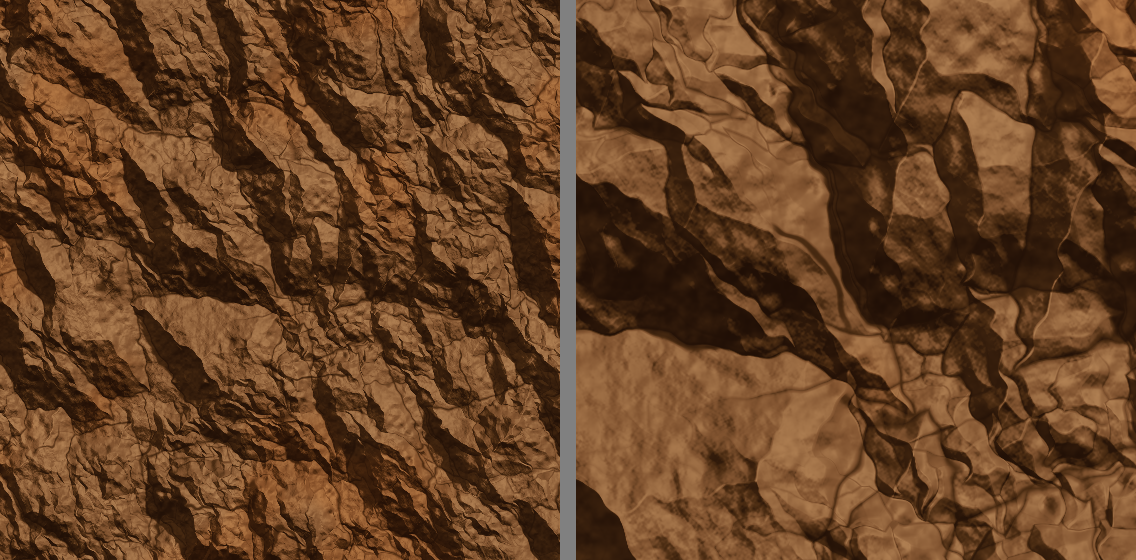
Left: the whole. Right: its middle third, enlarged.
Write a WebGL 1 fragment shader that draws this texture.

```glsl
precision highp float;
// Rugged brown cliff face: chunky chiselled blocks, cracks and rubble in raking light.
uniform vec2 u_resolution;

vec3 hash3(vec2 p) {
  vec3 k = vec3(dot(p, vec2(127.1, 311.7)), dot(p, vec2(269.5, 183.3)), dot(p, vec2(419.2, 371.9)));
  return fract(sin(k) * 43758.545);
}

float noise(vec2 p) {
  vec2 i = floor(p), f = fract(p);
  f *= f * (3.0 - 2.0 * f);
  float low = mix(hash3(i).x, hash3(i + vec2(1, 0)).x, f.x);
  float high = mix(hash3(i + vec2(0, 1)).x, hash3(i + vec2(1, 1)).x, f.x);
  return mix(low, high, f.y);
}

float fbm(vec2 p) {
  float sum = 0.0, amp = 0.5;
  for (int i = 0; i < 4; i++) {
    sum += amp * noise(p);
    p = mat2(1.6, 1.2, -1.2, 1.6) * p + 7.3;
    amp *= 0.5;
  }
  return sum;
}

// Highest of the scattered wedge-shaped rocks: x = height, y = lead over the runner-up.
vec2 blocks(vec2 q) {
  q.y += 0.15 * q.x;
  vec2 cell = floor(q);
  float best = 0.1, second = 0.0;
  for (int j = -1; j <= 1; j++) {
    for (int i = -1; i <= 1; i++) {
      vec2 c = cell + vec2(i, j);
      vec3 r = hash3(c);
      vec2 d = q - c - 0.05 - 0.9 * r.xy;
      d.y -= 0.15 * d.x;
      d.x += d.y * (r.z - 0.5) * 0.5;
      float leftFace = 0.8 + 2.2 * d.x + (1.9 * r.x - 0.5) * d.y;
      float front = 0.64 - (0.8 * r.y - 0.05) * d.x + 0.9 * (r.x - 0.5) * d.y;
      float rightFace = 1.4 - 1.9 * d.x - 0.5 * d.y;
      float top = 0.9 - 2.3 * d.y - 1.6 * (r.y - 0.4) * d.x;
      float base = 1.15 + 2.0 * d.y + 0.8 * (r.z - 0.3) * d.x;
      float h = min(min(min(leftFace, front), rightFace), min(top, base));
      h += 0.5 * fract(r.z * 7.0 + r.x);
      second = max(second, min(h, best));
      best = max(best, h);
    }
  }
  return vec2(best, best - second);
}

// Bend the plane so that edges lean and chip unevenly.
vec2 warp(vec2 p) {
  vec2 w = 0.04 * (vec2(noise(p * 6.0), noise(p * 6.0 + 31.0)) - 0.5);
  w += 0.011 * (vec2(noise(p * 26.0 + 5.0), noise(p * 26.0 + 57.0)) - 0.5);
  w += 0.009 * (vec2(noise(p * 85.0 + 9.0), noise(p * 85.0 + 83.0)) - 0.5);
  p += w;
  return vec2(p.x + 0.13 * p.y, p.y);
}

// x = relief height, y = openness (zero inside the joints between rocks).
vec2 relief(vec2 p) {
  vec2 q = warp(p);
  vec2 large = blocks(q * vec2(6.5, 4.2) + 3.0);
  vec2 medium = blocks(q * vec2(13.0, 9.0) + 17.0);
  vec2 small = blocks(q * vec2(30.0, 23.0) + 41.0);
  float broken = smoothstep(0.25, 0.65, noise(q * 5.0 + 12.0));
  float rubble = smoothstep(0.35, 0.65, noise(q * 8.0 + 64.0));
  float h = 0.085 * large.x + 0.036 * medium.x * (0.35 + 0.65 * broken);
  h += 0.014 * small.x * (0.15 + 0.85 * rubble) + 0.02 * fbm(p * 11.0);
  float open = smoothstep(-0.01, 0.045, large.y);
  open *= mix(1.0, smoothstep(-0.02, 0.06, medium.y), 0.15 + 0.7 * broken);
  open *= mix(1.0, smoothstep(-0.04, 0.09, small.y), 0.6 * rubble);
  return vec2(h, open);
}

// Gritty, creased stone surface.
float grit(vec2 p) {
  float creases = abs(fbm(p * vec2(38.0, 30.0) + 71.0) - 0.47);
  return 0.0042 * fbm(p * 100.0) - 0.008 * creases;
}

vec3 rockRamp(float t) {
  vec3 c = mix(vec3(0.12, 0.055, 0.02), vec3(0.29, 0.17, 0.07), smoothstep(-0.05, 0.32, t));
  c = mix(c, vec3(0.51, 0.33, 0.19), smoothstep(0.26, 0.64, t));
  return mix(c, vec3(0.75, 0.56, 0.37), smoothstep(0.58, 0.98, t));
}

void main() {
  vec2 p = gl_FragCoord.xy / u_resolution.y;
  vec3 light = normalize(vec3(0.58, 0.52, 0.66));
  vec3 fill = normalize(vec3(-0.6, 0.35, 0.7));
  vec2 e = vec2(0.0016, 0.0);
  vec2 here = relief(p);
  float bump = here.x + grit(p);
  float dx = relief(p + e.xy).x + grit(p + e.xy) - bump;
  float dy = relief(p + e.yx).x + grit(p + e.yx) - bump;
  vec3 normal = normalize(vec3(-dx, -dy, e.x));

  // Cast shadows, traced toward the light.
  float blocked = 0.0;
  for (int i = 1; i <= 5; i++) {
    float s = 0.008 * float(i);
    float rise = relief(p + light.xy * s).x - here.x - light.z * s;
    blocked = max(blocked, rise);
  }
  float lit = 1.0 - 0.85 * smoothstep(0.0, 0.008, blocked);

  // Hairline cracks follow noise contours on some faces.
  vec2 q = warp(p);
  float contour = abs(noise(q * vec2(12.0, 8.0) + 90.0) - 0.5);
  float crack = 1.0 - smoothstep(0.004, 0.022, contour);
  crack *= smoothstep(0.5, 0.62, noise(q * 9.0 + 23.0));

  float grain = noise(p * 250.0) - 0.5;
  float tone = 0.72 * max(dot(normal, light), 0.0) * lit;
  tone += 0.15 * max(dot(normal, fill), 0.0);
  tone += 0.02 + 0.13 * (fbm(p * 12.0 + 8.0) - 0.47) + 0.07 * grain;
  tone *= mix(0.4, 1.0, here.y) * (1.0 - 0.6 * crack);

  // Rusty stains over the plain brown.
  float rust = smoothstep(0.45, 0.7, fbm(p * 6.0 + 40.0));
  vec3 color = rockRamp(tone) * mix(vec3(1.0), vec3(1.04, 0.96, 0.85), rust);
  gl_FragColor = vec4(color, 1.0);
}
```
